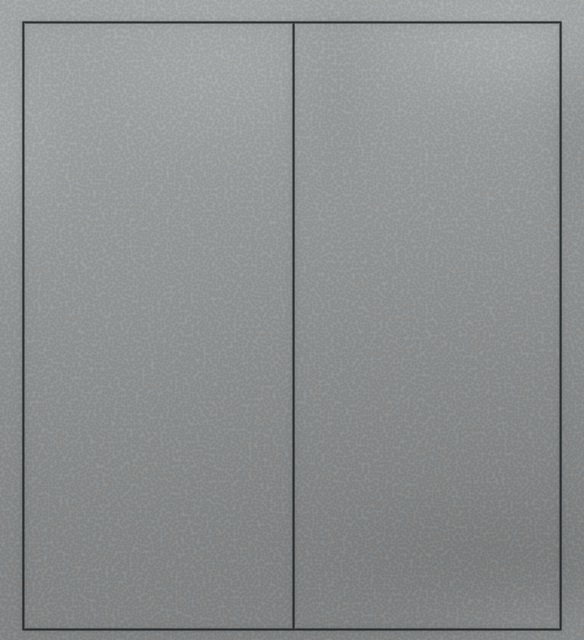
Reproduce this texture procedurally as a Shadertoy shader.

```glsl
// Brushed grey metal cabinet: two tall door panels parted by thin dark seams.

#define FRAME_CENTER vec2(0.5, 0.4907)
#define FRAME_HALF vec2(0.46, 0.4743)
#define DIVIDER_X 0.5027
#define SEAM_HALF_WIDTH 0.0017
#define SEAM_COLOR vec3(0.125, 0.145, 0.145)
#define METAL_TINT vec3(0.984, 1.004, 1.003)
#define GRAIN_CELLS 210.0
#define GRAIN_STRENGTH 0.075
#define SHADE_LOW 0.515
#define SHADE_HIGH 0.632

vec2 hash22(vec2 p) {
    vec3 q = fract(p.xyx * vec3(0.1031, 0.1030, 0.0973));
    q += dot(q, q.yzx + 33.33);
    return fract((q.xx + q.yz) * q.zy);
}

// Distance to the nearest scattered cell centre.
float cellNoise(vec2 p) {
    vec2 cell = floor(p), local = fract(p);
    float nearest = 2.0;
    for (int y = -1; y <= 1; y++)
        for (int x = -1; x <= 1; x++) {
            vec2 offset = vec2(x, y);
            vec2 d = offset + hash22(cell + offset) - local;
            nearest = min(nearest, dot(d, d));
        }
    return sqrt(nearest);
}

float boxDistance(vec2 p, vec2 halfSize) {
    vec2 d = abs(p) - halfSize;
    return length(max(d, 0.0)) + min(max(d.x, d.y), 0.0);
}

float softSpot(vec2 uv, vec2 center, vec2 radius) {
    vec2 d = (uv - center) / radius;
    return exp(-dot(d, d));
}

// Broad vertical falloff with soft reflections laid over it.
float metalShade(vec2 uv, float inside) {
    float shade = mix(SHADE_LOW, SHADE_HIGH, smoothstep(0.02, 1.08, uv.y));
    shade += 0.012 * (0.5 - uv.x);
    shade += 0.045 * softSpot(uv, vec2(0.87, 0.93), vec2(0.18, 0.08));
    shade += 0.025 * softSpot(uv, vec2(0.38, 0.90), vec2(0.20, 0.12));
    shade += 0.035 * softSpot(uv, vec2(0.0, 0.78), vec2(0.09, 0.14));
    shade += 0.035 * softSpot(uv, vec2(0.99, 0.01), vec2(0.22, 0.06));
    shade += 0.012 * softSpot(uv, vec2(0.18, 0.42), vec2(0.28, 0.30));
    shade -= 0.022 * softSpot(uv, vec2(0.57, 0.87), vec2(0.07, 0.14));
    shade -= 0.018 * softSpot(uv, vec2(0.82, 0.14), vec2(0.25, 0.08));
    shade -= 0.030 * softSpot(uv, vec2(1.0, 0.79), vec2(0.06, 0.14));
    return shade + 0.012 * (1.0 - inside) * smoothstep(0.9, 1.0, uv.y);
}

void mainImage(out vec4 fragColor, in vec2 fragCoord) {
    vec2 uv = fragCoord / iResolution.xy;
    vec2 aspect = vec2(iResolution.x / iResolution.y, 1.0);
    float pixel = 1.0 / iResolution.y;

    // Panel outline and the seam between the doors.
    float box = boxDistance((uv - FRAME_CENTER) * aspect, FRAME_HALF * aspect);
    float inside = smoothstep(pixel, -pixel, box);
    float divider = max(abs(uv.x - DIVIDER_X) * aspect.x, box);
    float seamDistance = min(abs(box), divider);

    // Metal with fine pebbled grain.
    float grain = cellNoise(uv * aspect * GRAIN_CELLS) - 0.48;
    float shade = metalShade(uv, inside) + GRAIN_STRENGTH * grain;
    vec3 color = shade * METAL_TINT;

    // Faint contact shadow, then the seam itself.
    color *= 1.0 - 0.06 * exp(-seamDistance * 180.0);
    float seam = smoothstep(pixel, -pixel, seamDistance - SEAM_HALF_WIDTH);
    color = mix(color, SEAM_COLOR, 0.93 * seam);

    fragColor = vec4(color, 1.0);
}
```
